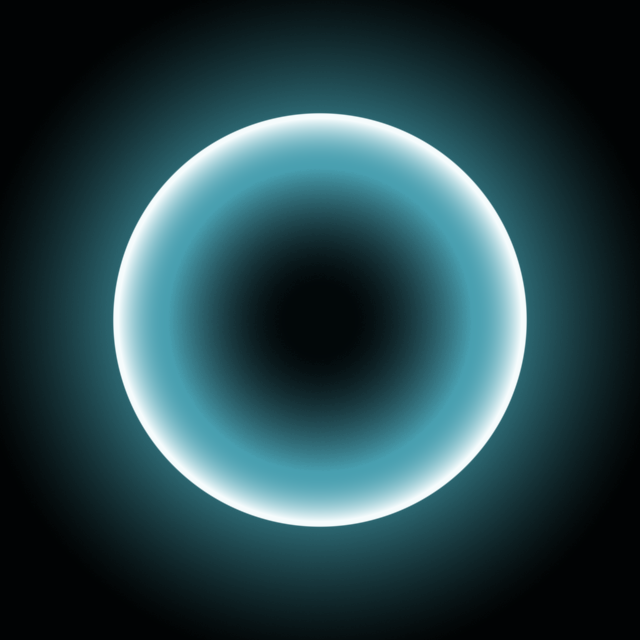
A WebGL 1 fragment shader for this background:

```glsl
precision highp float;
// A glowing teal ring with a white rim, a dark hollow centre and a soft outer halo on black.

uniform vec2 u_resolution;

const vec3 NIGHT = vec3(0.004, 0.012, 0.014);
const vec3 HOLLOW = vec3(0.008, 0.030, 0.036);
const vec3 TEAL = vec3(0.285, 0.625, 0.690);
const vec3 HALO = vec3(0.170, 0.400, 0.440);
const vec3 RIM = vec3(0.960, 0.985, 0.990);

const vec2 CENTER = vec2(0.5, 0.5);
const float RING_RADIUS = 0.323;
const float HOLLOW_RADIUS = 0.05;
const float TEAL_RADIUS = 0.238;
const float WHITE_RADIUS = 0.315;
const float HALO_WIDTH = 0.22;
const float HOLLOW_FALLOFF = 1.6;
const float RIM_FALLOFF = 2.0;
const float HALO_FALLOFF = 1.35;
const float BAND_COUNT = 20.0;
const float BAND_STRENGTH = 0.35;
const float GRAIN_CELLS = 512.0;
const float GRAIN_STRENGTH = 0.5;

float hash(vec2 cell) {
    vec3 p = fract(cell.xyx * 0.1031);
    p += dot(p, p.yzx + 33.33);
    return fract((p.x + p.y) * p.z);
}

// Position of x between two radii, clamped to 0..1
float ramp(float from, float to, float x) {
    return clamp((x - from) / (to - from), 0.0, 1.0);
}

// Gently step a tone into bands with grainy borders
float banded(float tone, float grain) {
    float steps = floor(tone * BAND_COUNT + 0.5 + grain * GRAIN_STRENGTH);
    return mix(tone, clamp(steps / BAND_COUNT, 0.0, 1.0), BAND_STRENGTH);
}

void main() {
    float side = min(u_resolution.x, u_resolution.y);
    vec2 uv = (gl_FragCoord.xy - 0.5 * u_resolution) / side + 0.5;
    float radius = length(uv - CENTER);
    float grain = hash(floor(uv * GRAIN_CELLS)) - 0.5;

    // Disc: dark hollow to teal, then teal to the white rim
    float body = pow(ramp(HOLLOW_RADIUS, TEAL_RADIUS, radius), HOLLOW_FALLOFF);
    float rim = pow(ramp(TEAL_RADIUS, WHITE_RADIUS, radius), RIM_FALLOFF);
    vec3 disc = mix(HOLLOW, TEAL, banded(body, grain));
    disc = mix(disc, RIM, rim);

    // Halo: fades outward from the ring
    float fade = 1.0 - ramp(RING_RADIUS, RING_RADIUS + HALO_WIDTH, radius);
    vec3 halo = mix(NIGHT, HALO, banded(pow(fade, HALO_FALLOFF), grain));

    // Smooth outer edge of the ring
    float edge = 1.0 / side;
    float outside = smoothstep(RING_RADIUS - edge, RING_RADIUS + edge, radius);
    gl_FragColor = vec4(mix(disc, halo, outside), 1.0);
}
```
